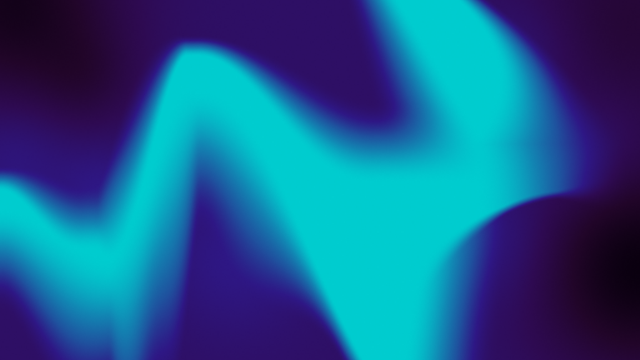
This background is drawn by a WebGL 1 fragment shader. Its source:

```glsl
precision highp float;

uniform vec2 u_resolution;

#define BLACK vec3(0.04, 0.00, 0.06)
#define PLUM vec3(0.13, 0.02, 0.16)
#define PURPLE vec3(0.18, 0.04, 0.32)
#define INDIGO vec3(0.18, 0.09, 0.52)
#define BLUE vec3(0.12, 0.32, 0.62)
#define TEAL vec3(0.07, 0.52, 0.70)
#define CYAN vec3(0.00, 0.80, 0.81)
#define BASE_LEVEL 0.36
#define SOFTNESS 1.0
#define GRAIN 0.004

float hash(vec2 p) {
  return fract(sin(dot(p, vec2(12.99, 78.23))) * 43758.5);
}

float ramp(float a, float b, float x) {
  return clamp((x - a) / (b - a), 0.0, 1.0);
}

// Edge shade: 0 inside the ribbon, 1 outside it
float shade(float d, float inner, float outer) {
  return smoothstep(-inner * SOFTNESS, outer * SOFTNESS, d);
}

float glow(vec2 p, vec2 center, float radius) {
  vec2 q = (p - center) / radius;
  return exp(-dot(q, q));
}

// Upper edge: height, inner softness, outer softness
vec3 upperEdge(float x) {
  vec3 e = vec3(0.49, 0.02, 0.05);
  e = mix(e, vec3(0.385, 0.08, 0.10), smoothstep(0.0, 0.23, x));
  e = mix(e, vec3(0.873, 0.03, 0.03), smoothstep(0.266, 0.52, x));
  return mix(e, vec3(0.63, 0.14, 0.09), smoothstep(0.55, 1.04, x));
}

float lowerEdge(float x) {
  float h = mix(0.385, 0.23, smoothstep(0.0, 0.3, x));
  h = mix(h, 0.70, smoothstep(0.3, 0.555, x));
  return mix(h, -0.2, smoothstep(0.555, 1.2, x));
}

float lowerSoftness(float x) {
  float w = mix(0.25, 0.37, smoothstep(0.0, 0.3, x));
  w = mix(w, 0.05, smoothstep(0.5, 0.95, x));
  return w - 0.15 * glow(vec2(x, 0.0), vec2(0.42, 0.0), 0.07);
}

// Turns a vertical offset into an approximate distance
float slopeScale(float rise, float run) {
  return inversesqrt(1.0 + rise * rise / (run * run));
}

float ribbon(vec2 p) {
  float e = 0.01;
  float drop = 1.0 - p.y;

  // Above the wave, closed on the right by the pocket wall
  vec3 top = upperEdge(p.x);
  float rise = upperEdge(p.x + e).x - upperEdge(p.x - e).x;
  float above = shade((p.y - top.x) * slopeScale(rise, 2.0 * e), top.y, top.z);
  above *= 1.0 - smoothstep(0.96 + 0.25 * drop, 1.11 + 0.6 * drop, p.x);

  // Below the wave
  float bottom = lowerEdge(p.x);
  float width = lowerSoftness(p.x);
  rise = lowerEdge(p.x + e) - lowerEdge(p.x - e);
  float below = shade((bottom - p.y) * slopeScale(rise, 2.0 * e), 0.15 * width, width);

  // Right flank, softening as it falls
  float w = min(drop, 0.54);
  float flank = 1.31 + 1.05 * w - 0.95 * w * w;
  w = min(w, 0.4);
  float beyond = shade((p.x - flank) * 0.75, 0.03 + 1.1 * w * w, 0.04 + 0.2 * w);

  // Lower right hollow under a crisp arc
  float reach = max(1.58 - p.x, 0.0);
  float arc = 0.46 - 1.4 * reach * reach;
  float blur = 0.014 + 0.25 * max(p.x - 1.55, 0.0) + 0.1 * max(1.4 - p.x, 0.0);
  float hollow = shade((arc - p.y) * slopeScale(2.8 * reach, 1.0), blur, blur);
  hollow *= smoothstep(1.12 + 0.15 * p.y, 1.38 + 0.1 * p.y, p.x);

  return (1.0 - above) * (1.0 - below) * (1.0 - beyond) * (1.0 - hollow);
}

// Dim and lit areas behind the ribbon
float backdrop(vec2 p) {
  float b = BASE_LEVEL;
  b -= 0.30 * glow(p, vec2(0.03, 1.0), 0.28);
  b -= 0.10 * glow(p, vec2(0.24, 0.78), 0.14);
  b -= 0.36 * glow(p, vec2(1.78, 0.25), 0.28);
  b -= 0.16 * glow(p, vec2(1.75, 0.95), 0.33);
  b += 0.09 * glow(p, vec2(0.04, 0.57), 0.16);
  b += 0.10 * glow(p, vec2(0.29, 0.46), 0.13);
  b += 0.10 * glow(p, vec2(0.66, 0.28), 0.20);
  b += 0.10 * glow(p, vec2(1.38, 0.33), 0.18);
  b += 0.10 * glow(p, vec2(1.65, 0.58), 0.15);
  return b + 0.08 * glow(p, vec2(1.46, 0.86), 0.15);
}

vec3 palette(float t) {
  vec3 c = mix(BLACK, PLUM, ramp(0.0, 0.15, t));
  c = mix(c, PURPLE, ramp(0.15, 0.30, t));
  c = mix(c, INDIGO, ramp(0.30, 0.46, t));
  c = mix(c, BLUE, ramp(0.46, 0.62, t));
  c = mix(c, TEAL, ramp(0.62, 0.79, t));
  return mix(c, CYAN, ramp(0.79, 1.0, t));
}

void main() {
  vec2 uv = gl_FragCoord.xy / u_resolution;
  vec2 p = uv * vec2(16.0 / 9.0, 1.0);
  vec3 color = palette(mix(backdrop(p), 1.0, ribbon(p)));
  color += GRAIN * (hash(floor(uv * vec2(512.0, 288.0))) - 0.5);
  gl_FragColor = vec4(color, 1.0);
}
```
